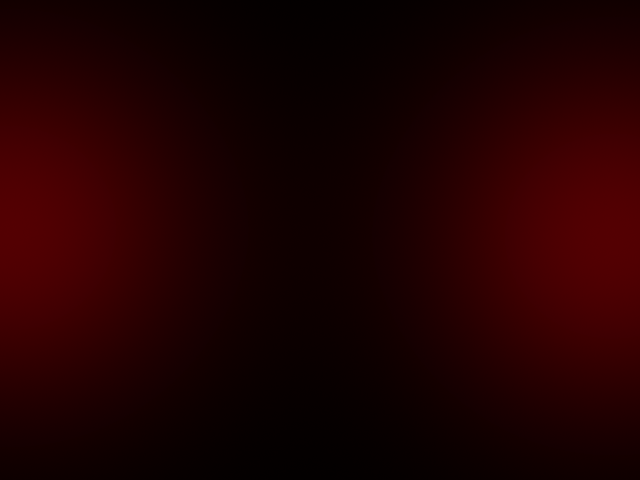
A WebGL 2 fragment shader for this background:

```glsl
#version 300 es
precision highp float;
// Two soft deep-red glows at the left and right edges of a black field.
// Each glow is a Gaussian of the distance to its centre; the two add up,
// leaving a faint dark-red bridge between them.

uniform vec2 u_resolution;
out vec4 fragColor;

// Centres are fractions of the canvas; radii are in canvas heights.
const vec2 LEFT_CENTRE = vec2(0.012, 0.525);
const vec2 RIGHT_CENTRE = vec2(0.958, 0.508);
const vec2 LEFT_RADIUS = vec2(0.405, 0.385);
const vec2 RIGHT_RADIUS = vec2(0.405, 0.385);
const vec3 GLOW_COLOUR = vec3(0.325, 0.0, 0.008);
const vec3 BASE_COLOUR = vec3(0.002, 0.0, 0.0);
const float DITHER = 1.0 / 255.0;

// Gaussian falloff, 1 at the centre
float glow(vec2 uv, vec2 centre, vec2 radius, float aspect) {
    vec2 d = (uv - centre) * vec2(aspect, 1.0) / radius;
    return exp(-dot(d, d));
}

float hash(vec2 p) {
    return fract(sin(dot(p, vec2(12.99, 78.23))) * 43758.5);
}

void main() {
    vec2 uv = gl_FragCoord.xy / u_resolution;
    float aspect = u_resolution.x / u_resolution.y;

    float light = glow(uv, LEFT_CENTRE, LEFT_RADIUS, aspect)
                + glow(uv, RIGHT_CENTRE, RIGHT_RADIUS, aspect);
    vec3 colour = BASE_COLOUR + GLOW_COLOUR * light;

    // Sub-level dither on red hides banding in the dark gradient
    colour.r += (hash(gl_FragCoord.xy) - 0.5) * DITHER;

    fragColor = vec4(max(colour, 0.0), 1.0);
}
```
